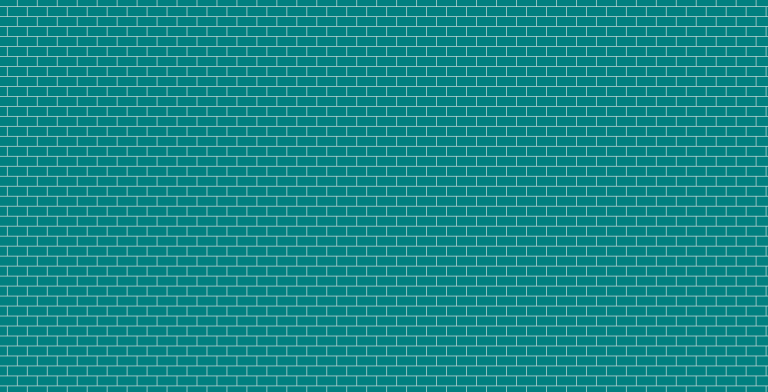
Write a WebGL 1 fragment shader that draws this pattern.

```glsl
precision highp float;
// Teal running-bond brick wall with thin pale mortar lines.

uniform vec2 u_resolution;

// Lengths are in thousandths of the canvas width.
#define CANVAS_WIDTH 1000.0
#define BRICK_SIZE vec2(26.0, 13.0)
#define FIRST_JOINT vec2(9.5, 8.5)
#define MORTAR_WIDTH 1.0
#define BRICK_COLOR vec3(0.005, 0.502, 0.502)
#define MORTAR_COLOR vec3(0.73, 0.82, 0.82)

// Signed distance to the nearest line of a set repeating every period.
float repeatDistance(float x, float period) {
  return x - period * floor(x / period + 0.5);
}

// Share of a pixel that is covered by a line at the given distance.
float lineCoverage(float dist, float pixel) {
  float overlap = 0.5 * (MORTAR_WIDTH + pixel) - abs(dist);
  return clamp(overlap, 0.0, min(MORTAR_WIDTH, pixel)) / pixel;
}

void main() {
  // Position measured from the top left corner, y pointing down.
  float pixel = CANVAS_WIDTH / u_resolution.x;
  vec2 pos = vec2(gl_FragCoord.x, u_resolution.y - gl_FragCoord.y) * pixel;
  pos -= FIRST_JOINT;

  // Every other course is shifted by half a brick.
  float course = floor(pos.y / BRICK_SIZE.y);
  float shift = 0.5 * BRICK_SIZE.x * mod(course, 2.0);

  float bedJoint = lineCoverage(repeatDistance(pos.y, BRICK_SIZE.y), pixel);
  float headJoint = lineCoverage(repeatDistance(pos.x - shift, BRICK_SIZE.x), pixel);
  float mortar = 1.0 - (1.0 - bedJoint) * (1.0 - headJoint);

  gl_FragColor = vec4(mix(BRICK_COLOR, MORTAR_COLOR, mortar), 1.0);
}
```
